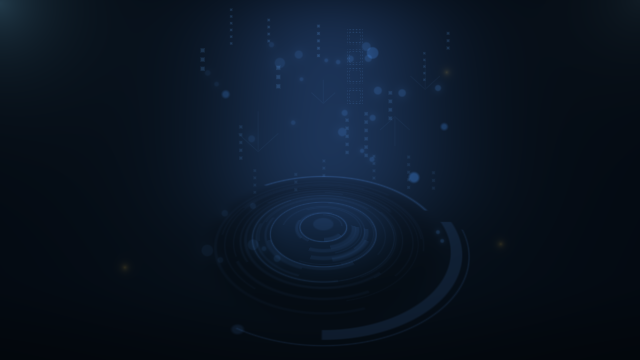
Write a WebGL 2 fragment shader that draws this background.

```glsl
#version 300 es
precision highp float;
// A dark blue stage: a soft column of light above a tilted disc of rings.
// The disc uses a radius solved from drifting ellipses; arcs, square trails
// and light spots are scattered by loops over a hash without sine.
uniform vec2 u_resolution;
out vec4 fragColor;

vec3 hash3(float n) {
    vec3 v = fract(n * vec3(0.1031, 0.1030, 0.0973));
    v += dot(v, v.yzx + 33.33);
    return fract((v.xxy + v.yzz) * v.zyx);
}

// Antialiased fill of a signed distance.
float fill(float d, float pixel) {
    return 1.0 - smoothstep(-pixel, pixel, d);
}

// Ring segment centred on angle mid, reaching halfSpan to each side.
float arc(vec2 polar, float radius, float halfWidth, float mid, float halfSpan, float pixel) {
    float limit = cos(min(halfSpan, 3.1416));
    return fill(abs(polar.x - radius) - halfWidth, pixel)
         * smoothstep(limit - 0.02, limit, cos(polar.y - mid));
}

float segment(vec2 p, vec2 a, vec2 b) {
    vec2 ab = b - a;
    return length(p - a - ab * clamp(dot(p - a, ab) / dot(ab, ab), 0.0, 1.0));
}

// Thin arrow; a negative direction points down.
float arrow(vec2 p, vec2 tip, float size, float direction, float pixel) {
    vec2 q = vec2(abs(p.x - tip.x), (tip.y - p.y) * direction);
    float d = min(segment(q, vec2(0), vec2(size, size * 0.9)),
                  segment(q, vec2(0), vec2(0, size * 2.0)));
    return fill(d - 0.0006, pixel);
}

// Radius and angle on the disc, whose ellipses sink as they grow.
vec2 discPolar(vec2 q) {
    const float tilt = 0.61, sink = 0.24;
    float a = 1.0 - sink * sink / (tilt * tilt);
    float b = sink * q.y / (tilt * tilt);
    float r = (b + sqrt(b * b + a * (q.x * q.x + q.y * q.y / (tilt * tilt)))) / a;
    return vec2(r, atan((q.y + sink * r) / tilt, q.x + 1e-6));
}

void main() {
    float pixel = 1.0 / u_resolution.y;
    vec2 p = gl_FragCoord.xy * pixel;
    float right = u_resolution.x * pixel;

    // Base, light column and corner glows
    vec2 g = (p - vec2(0.92, 0.70)) / vec2(0.31, 0.33);
    vec2 wide = p - vec2(0.88, 0.52);
    float column = exp(-g.x * g.x - g.y * g.y * g.y * g.y);
    vec3 color = vec3(0.012, 0.035, 0.065);
    color += vec3(0.018, 0.038, 0.052) * exp(-dot(wide, wide) / 0.4);
    color += vec3(0.080, 0.132, 0.230) * column;
    color += vec3(0.120, 0.190, 0.220) * exp(-length(p - vec2(0, 0.99)) / 0.15);
    color += vec3(0.050, 0.070, 0.075) * exp(-length(p - vec2(right, 1)) / 0.15);
    color *= mix(0.65, 1.0, smoothstep(-0.05, 0.25, p.y));

    // Disc body, full rings and large arcs
    vec2 polar = discPolar(p - vec2(0.898, 0.384));
    float soft = max(fwidth(polar.x), pixel);
    vec3 ringColor = vec3(0.09, 0.155, 0.25);
    color += vec3(0.014, 0.030, 0.055) * (1.0 - smoothstep(0.10, 0.22, polar.x));
    color *= 1.0 - 0.18 * smoothstep(0.19, 0.23, polar.x) * (1.0 - smoothstep(0.28, 0.36, polar.x));
    float rings = 0.8 * arc(polar, 0.065, 0.0012, 0.0, 4.0, soft);
    rings += 0.25 * fill(polar.x - 0.028, soft);
    rings += 0.65 * arc(polar, 0.147, 0.0012, 0.0, 4.0, soft);
    rings += 0.30 * arc(polar, 0.197, 0.0010, 0.0, 4.0, soft);
    rings += 0.40 * arc(polar, 0.370, 0.0160, -0.59, 0.98, soft);
    rings += 0.38 * arc(polar, 0.405, 0.0020, -0.95, 1.25, soft);
    rings += 0.65 * arc(polar, 0.340, 0.0040, 1.32, 0.73, soft);

    // Scattered ring segments, fainter outward
    for (int i = 0; i < 30; i++) {
        float n = float(i);
        vec3 h = hash3(n + 7.0);
        float radius = 0.05 + 0.25 * (n + h.x) / 30.0;
        rings += (0.30 - 0.6 * radius) * arc(polar, radius, 0.0008 + 0.006 * h.z * h.z,
                 6.2832 * h.y, 0.4 + 1.8 * h.x, soft);
    }
    color += ringColor * rings;
    color += ringColor * 0.35 * fill(length((p - vec2(0.66, 0.085)) * vec2(1, 1.3)) - 0.017, 0.006);

    // Falling trails of small squares
    float marks = 0.0;
    for (int i = 0; i < 17; i++) {
        vec3 h = hash3(float(i) + 41.0);
        vec2 q = p - vec2(0.56 + 0.72 * (float(i) + h.x) / 17.0, 0.50 + 0.48 * h.y);
        float spacing = 0.018 + 0.008 * h.z;
        q.y += spacing * clamp(round(-q.y / spacing), 0.0, 2.0 + floor(4.0 * h.x));
        marks += (0.3 + 0.4 * h.y) * fill(max(abs(q.x), abs(q.y)) - 0.0025 - 0.003 * h.z, pixel);
    }

    // Stack of dotted frames
    vec2 cell = vec2(p.x - 0.986, mod(p.y - 0.712, 0.054) - 0.022);
    vec2 dots = (fract(cell / 0.009) - 0.5) * 0.009;
    float frame = step(max(abs(cell.x), abs(cell.y)), 0.0225)
                * step(0.0135, max(abs(cell.x), abs(cell.y)))
                * step(0.712, p.y) * step(p.y, 0.927);
    marks += 0.55 * frame * fill(length(dots) - 0.0018, pixel);

    // Arrows
    marks += 0.22 * arrow(p, vec2(0.717, 0.579), 0.055, -1.0, pixel);
    marks += 0.22 * arrow(p, vec2(0.898, 0.713), 0.032, -1.0, pixel);
    marks += 0.22 * arrow(p, vec2(1.181, 0.752), 0.040, -1.0, pixel);
    marks += 0.22 * arrow(p, vec2(1.097, 0.676), 0.040, 1.0, pixel);
    color += vec3(0.10, 0.17, 0.24) * marks;

    // Light spots: soft blue discs with a faint halo
    for (int i = 0; i < 30; i++) {
        vec3 h = hash3(float(i) + 113.0);
        float d = length(p - vec2(0.57 + 0.67 * h.x, 0.27 + 0.61 * h.y));
        float size = 0.005 + 0.013 * h.z * h.z;
        color += vec3(0.05, 0.095, 0.15) * (0.3 + 0.5 * h.x) * (fill(d - size, 0.003) + 0.4 * exp(-d * d / (size * size * 4.0)));
    }
    float spots = fill(length(p - vec2(1.150, 0.507)) - 0.014, 0.005)
                + 0.6 * fill(length(p - vec2(1.035, 0.853)) - 0.016, 0.003)
                + 0.7 * fill(length(p - vec2(0.627, 0.738)) - 0.010, 0.005)
                + 0.8 * fill(length(p - vec2(1.234, 0.648)) - 0.009, 0.005);
    color += vec3(0.07, 0.15, 0.25) * spots;

    // Warm sparks
    float sparks = exp(-length(p - vec2(0.347, 0.257)) / 0.008) + exp(-length(p - vec2(1.391, 0.322)) / 0.007)
                 + exp(-length(p - vec2(1.241, 0.799)) / 0.007);
    color += vec3(0.16, 0.12, 0.03) * sparks;
    fragColor = vec4(color, 1.0);
}
```
